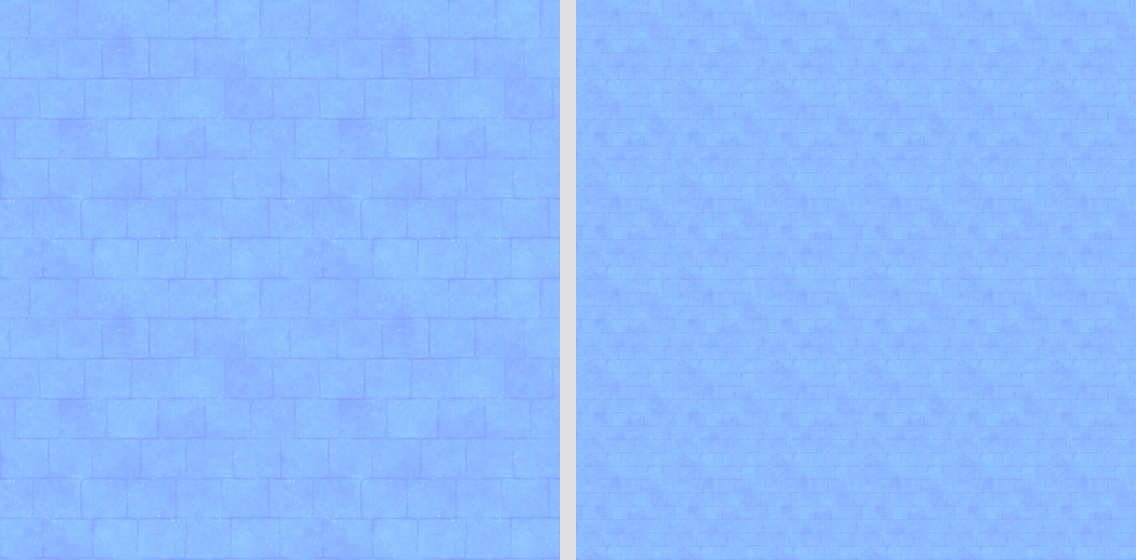
Left: one tile. Right: repeated 3 by 3.
This texture map is drawn by a WebGL 2 fragment shader. Its source:

```glsl
#version 300 es
precision highp float;

uniform vec2 u_resolution;
out vec4 outColor;

const float REPEATS = 2.0;            // copies of the wall block per canvas side
const vec2 BRICKS = vec2(6.0, 7.0);   // bricks across and down in one block
const float ROW_SHIFT[7] = float[7](0.955, 0.735, 0.02, 0.345, 0.81, 0.22, 0.625);
const float COURSE_PHASE = 0.04;      // in brick heights
const float JOINT_JITTER = 0.09;      // in brick widths
const float JOINT_WIDTH = 0.0055;     // in block units, like the sizes below
const float SHADE_WIDTH = 0.018;
const float CORNER_RADIUS = 0.012;
const float EDGE_WOBBLE = 0.010;
const float BASE_TONE = 0.605;
const float BRICK_CONTRAST = 0.17;
const float MOTTLE_CONTRAST = 0.68;
const float ROUGH_CONTRAST = 0.42;
const float GRAIN_CONTRAST = 0.42;
const vec3 DEEP_BLUE = vec3(0.525, 0.650, 1.0);
const vec3 PALE_BLUE = vec3(0.570, 0.785, 1.0);
const vec3 CHIP_BLUE = vec3(0.620, 0.850, 1.0);

float hash(vec2 cell, uint seed) {
  uvec2 q = uvec2(ivec2(cell));
  uint h = q.x * 1597334677u ^ q.y * 3812015801u ^ seed * 2798796415u;
  h = (h ^ (h >> 15)) * 2246822519u;
  h = (h ^ (h >> 13)) * 3266489917u;
  h ^= h >> 16;
  return float(h >> 8) / 16777216.0;
}

// Value noise on a block, wrapping after a whole number of cells
float noise(vec2 p, vec2 cells, uint seed) {
  p *= cells;
  vec2 i = floor(p), f = p - i;
  f = f * f * (3.0 - 2.0 * f);
  vec2 a = mod(i, cells), b = mod(i + 1.0, cells);
  return mix(mix(hash(a, seed), hash(vec2(b.x, a.y), seed), f.x),
             mix(hash(vec2(a.x, b.y), seed), hash(b, seed), f.x), f.y);
}

float fbm(vec2 p, float cells, uint seed) {
  float sum = 0.0, weight = 0.5;
  for (uint k = 0u; k < 5u; k++) {
    sum += weight * noise(p, vec2(cells), seed + k);
    cells *= 2.0;
    weight *= 0.55;
  }
  return sum / 1.055;
}

// Position of a vertical joint, in brick widths
float jointX(float index, float row) {
  return index + JOINT_JITTER * (hash(vec2(mod(index, BRICKS.x), row), 7u) - 0.5);
}

void main() {
  vec2 p = fract(gl_FragCoord.xy / u_resolution) * REPEATS;
  float pixel = REPEATS / min(u_resolution.x, u_resolution.y);

  // Uneven brick outlines
  vec2 wobble = vec2(fbm(p, 14.0, 11u), fbm(p, 14.0, 23u)) - 0.5;
  vec2 wall = (p + EDGE_WOBBLE * wobble) * BRICKS - vec2(0.0, COURSE_PHASE);

  // Brick cell and its jittered sides
  float rowLine = floor(wall.y);
  float row = mod(rowLine, BRICKS.y);
  float x = wall.x - ROW_SHIFT[int(row)];
  float column = floor(x);
  if (x < jointX(column, row)) column -= 1.0;
  else if (x > jointX(column + 1.0, row)) column += 1.0;
  float left = jointX(column, row), right = jointX(column + 1.0, row);
  vec2 brick = vec2(mod(column, BRICKS.x), row);

  // Depth inside the rounded brick
  vec2 halfSize = 0.5 * vec2(right - left, 1.0) / BRICKS;
  vec2 local = vec2(x - 0.5 * (left + right), wall.y - rowLine - 0.5) / BRICKS;
  vec2 q = abs(local) - halfSize + CORNER_RADIUS;
  float depth = CORNER_RADIUS - length(max(q, 0.0)) - min(max(q.x, q.y), 0.0);

  // Joints fade in and out; upright ones are fainter
  float upright = smoothstep(-0.01, 0.01, q.x - q.y);
  float wear = smoothstep(0.30, 0.65, fbm(p, 13.0, 31u));
  float strength = mix(0.30, 1.0, wear) * mix(1.0, 0.8, upright);
  float joint = strength * (1.0 - smoothstep(0.0, max(JOINT_WIDTH, 1.5 * pixel), depth));
  float shade = strength * (1.0 - smoothstep(0.0, SHADE_WIDTH, depth));

  // Stone face: brick tone, cloudy stains, rough surface and fine grain
  float tone = BASE_TONE + BRICK_CONTRAST * (hash(brick, 41u) - 0.5);
  tone += MOTTLE_CONTRAST * (fbm(p + 0.03 * wobble, 7.0, 53u) - 0.5);
  tone += ROUGH_CONTRAST * (fbm(p + 0.02 * wobble, 31.0, 59u) - 0.5);
  float grain = mix(noise(p, vec2(97.0), 67u), noise(p, vec2(190.0), 61u), 0.6);
  tone += GRAIN_CONTRAST * (grain - 0.5);
  float stain = smoothstep(0.56, 0.76, fbm(p, 9.0, 71u)) * hash(brick, 73u);
  tone -= 0.32 * stain + 0.48 * joint + 0.14 * shade;

  // Pale worn rims and small scattered chips
  float rim = smoothstep(0.003, 0.007, depth) * (1.0 - smoothstep(0.008, 0.015, depth));
  tone += 0.20 * rim * smoothstep(0.48, 0.68, fbm(p, 18.0, 79u));
  float patches = smoothstep(0.50, 0.72, fbm(p, 13.0, 83u));
  float flecks = smoothstep(0.72, 0.95, noise(p + 0.03 * wobble, vec2(170.0, 120.0), 89u));
  float chips = flecks * patches * (0.5 + 0.5 * rim);

  vec3 color = mix(DEEP_BLUE, PALE_BLUE, clamp(tone, -0.05, 1.15));
  outColor = vec4(mix(color, CHIP_BLUE, 0.8 * chips), 1.0);
}
```
